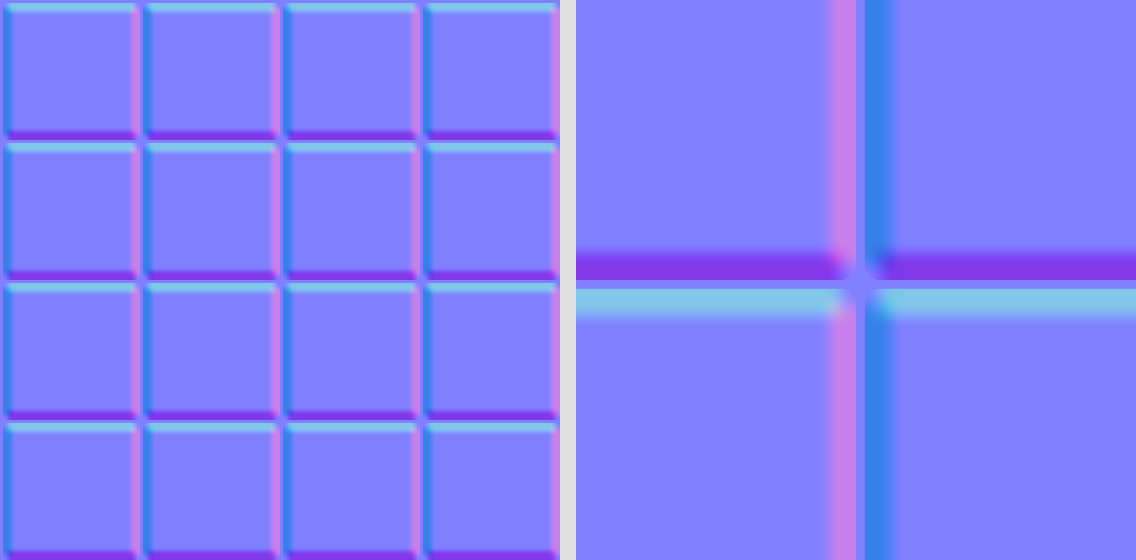
Left, the full canvas; right, a detail of the centre.
This texture map is drawn by a WebGL 2 fragment shader. Its source:

```glsl
#version 300 es
precision highp float;

uniform vec2 u_resolution;
out vec4 outColor;

// Signed distance to a rounded box centred on the origin
float roundedBox(vec2 p, vec2 halfSize, float radius) {
    vec2 q = abs(p) - halfSize + radius;
    return length(max(q, 0.0)) + min(max(q.x, q.y), 0.0) - radius;
}

// Slope of the bevel: steep at the rim, easing out to the flat top
vec2 bevelSlope(vec2 edgeDistance, float rimWidth, float bevelWidth) {
    return 1.0 - smoothstep(vec2(rimWidth), vec2(bevelWidth), edgeDistance);
}

// Tilt of the tile surface; each side fades out where it meets a corner
vec2 tileTilt(vec2 p, vec2 halfSize, float rimWidth, float bevelWidth, float strength) {
    vec2 edgeDistance = max(halfSize - abs(p), 0.0);
    vec2 slope = bevelSlope(edgeDistance, rimWidth, bevelWidth);
    vec2 rise = smoothstep(vec2(0.0), vec2(0.75 * bevelWidth), edgeDistance);
    return strength * sign(p) * slope * rise.yx;
}

// Pack a unit normal into colour
vec3 encodeNormal(vec2 tilt) {
    float z = sqrt(max(1.0 - dot(tilt, tilt), 0.0));
    return 0.5 + 0.5 * vec3(tilt, z);
}

void main() {
    const float tileCount = 4.0;
    const float gap = 0.0208;
    const float cornerRadius = 0.036;
    const float rimWidth = 0.035;
    const float bevelWidth = 0.094;
    const float tiltStrength = 0.56;

    // Cell coordinates, with the gap along the left and top of each cell
    vec2 cell = fract(gl_FragCoord.xy / u_resolution * tileCount);
    vec2 tileCentre = vec2(0.5 + 0.5 * gap, 0.5 - 0.5 * gap);
    vec2 halfSize = vec2(0.5 - 0.5 * gap);
    vec2 p = cell - tileCentre;

    // Bevelled tile over a flat joint
    float pixel = tileCount / min(u_resolution.x, u_resolution.y);
    float edge = roundedBox(p, halfSize, cornerRadius);
    float coverage = 1.0 - smoothstep(-0.5 * pixel, 0.5 * pixel, edge);
    vec2 tilt = tileTilt(p, halfSize, rimWidth, bevelWidth, tiltStrength);

    outColor = vec4(encodeNormal(tilt * coverage), 1.0);
}
```
